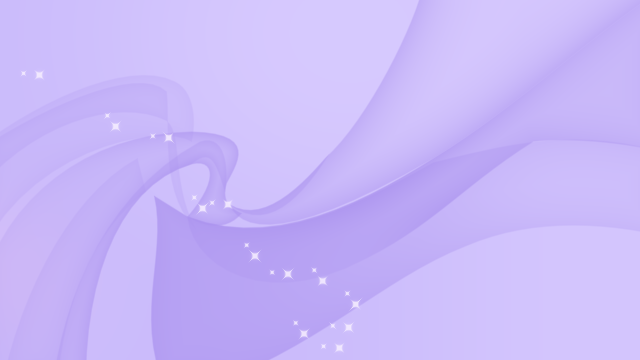
Give the GLSL for this background, as a WebGL 1 fragment shader.

```glsl
precision highp float;
uniform vec2 u_resolution;

#define BASE vec3(0.795, 0.735, 0.985)
#define PALE vec3(0.86, 0.81, 1.0)
#define DEEP vec3(0.67, 0.575, 0.935)
#define ROSE vec3(0.835, 0.745, 0.97)
#define HEIGHT 4.32
#define CURVE_STEPS 14
#define SPARK_COUNT 12
#define SPARK_SIZE 0.14

// Path state: canvas point (y downward), pen, nearest squared distance, side
vec2 p, pen, origin;
float nearest, side, pixel;
vec3 color;

void start(vec2 a) {
  pen = origin = a;
  nearest = 100.0;
  side = -1.0;
}

void line(vec2 b) {
  vec2 e = b - pen, w = p - pen;
  vec2 gap = w - e * clamp(dot(w, e) / max(dot(e, e), 1e-6), 0.0, 1.0);
  nearest = min(nearest, dot(gap, gap));
  bvec3 crossing = bvec3(p.y >= pen.y, p.y < b.y, e.x * w.y > e.y * w.x);
  if (all(crossing) || !any(crossing)) side = -side;
  pen = b;
}

// Cubic curve from the pen: two handles, then the end
void curve(vec4 h, vec2 end) {
  vec2 a = pen;
  for (int i = 1; i <= CURVE_STEPS; i++) {
    float t = float(i) / float(CURVE_STEPS), s = 1.0 - t;
    line(s*s*s*a + 3.0*s*s*t*h.xy + 3.0*s*t*t*h.zw + t*t*t*end);
  }
}

// Tint the closed path, with a stronger tint fading inward from its rim
void paint(vec3 tint, float fill, float rim, float width) {
  float d = side * sqrt(nearest);
  float cover = smoothstep(-pixel, pixel, d);
  color = mix(color, tint, cover * mix(fill, rim, exp(-max(d, 0.0) / width)));
}

void background() {
  float light = smoothstep(4.2, 0.3, length((p - vec2(4.2, 0.4)) * vec2(0.9, 1.1)));
  light = max(light * 0.7, 0.5 * smoothstep(3.5, 7.0, p.x));
  color = mix(BASE, PALE, light);
  color = mix(color, ROSE, 0.8 * exp(-dot(p - vec2(0.0, 3.3), p - vec2(0.0, 3.3))));
}

void sweepingRibbons() {
  // Upper veil
  start(vec2(5.03, 0.0));
  curve(vec4(4.85, 0.55, 4.35, 1.5), vec2(3.9, 1.9));
  curve(vec4(3.6, 2.25, 3.15, 2.7), vec2(2.75, 2.45));
  curve(vec4(2.9, 2.8, 3.5, 2.9), vec2(5.2, 1.9));
  curve(vec4(6.1, 1.35, 6.9, 0.6), vec2(7.75, 0.0));
  line(vec2(7.75, -1.5));
  line(vec2(5.03, -1.5));
  line(origin);
  paint(PALE, 0.6 * smoothstep(3.5, 6.0, p.x), 0.0, 0.3);
  paint(DEEP, 0.06, 0.5, 0.28);

  // Broad lower ribbon
  float fade = smoothstep(2.3, 6.8, p.x);
  start(vec2(1.85, 2.35));
  curve(vec4(2.0, 3.0, 1.65, 3.7), vec2(1.92, 4.5));
  line(vec2(2.85, 4.5));
  curve(vec4(4.0, 4.0, 4.7, 3.3), vec2(5.6, 2.95));
  curve(vec4(6.3, 2.65, 7.1, 2.65), vec2(7.9, 2.82));
  line(vec2(7.9, 1.81));
  curve(vec4(6.9, 1.55, 6.2, 1.7), vec2(5.2, 1.95));
  curve(vec4(4.3, 2.45, 3.3, 3.0), vec2(2.25, 2.6));
  line(origin);
  paint(DEEP, mix(0.6, 0.12, fade), mix(0.75, 0.3, fade), 0.25);

  // Shaded fold with a hanging lobe
  start(vec2(7.75, 0.0));
  curve(vec4(6.9, 0.6, 6.1, 1.35), vec2(5.2, 1.9));
  curve(vec4(4.4, 2.4, 3.3, 3.0), vec2(2.25, 2.6));
  curve(vec4(2.3, 3.2, 3.2, 3.75), vec2(4.4, 3.1));
  curve(vec4(5.2, 2.7, 5.6, 2.2), vec2(6.4, 1.7));
  curve(vec4(6.7, 1.66, 7.3, 1.68), vec2(7.9, 1.81));
  line(vec2(7.9, -0.1));
  line(origin);
  float crease = exp(-0.35 * (p.x - 4.4) * (p.x - 4.4));
  float lower = smoothstep(0.0, 0.9, p.y - 2.4);
  paint(DEEP, 0.22, mix(0.45 + 0.35 * crease, 0.28, lower), 0.25);

  // Thin turned edge
  start(vec2(3.95, 1.85));
  curve(vec4(3.6, 2.25, 3.15, 2.7), vec2(2.75, 2.45));
  curve(vec4(3.2, 2.8, 3.6, 2.4), vec2(3.95, 1.85));
  paint(DEEP, 0.25, 0.4, 0.08);
}

void loopRibbons() {
  // Outer translucent loop
  start(vec2(-0.1, 1.65));
  curve(vec4(0.6, 1.15, 1.6, 0.72), vec2(2.1, 0.98));
  curve(vec4(2.35, 1.1, 2.35, 1.5), vec2(2.3, 1.7));
  curve(vec4(2.0, 1.5, 0.6, 1.7), vec2(-0.1, 2.8));
  line(origin);
  paint(DEEP, 0.1, 0.24, 0.15);

  // Inner loop and its falling strip
  start(vec2(-0.1, 2.1));
  curve(vec4(0.6, 1.4, 1.5, 1.2), vec2(2.0, 1.45));
  curve(vec4(2.2, 1.6, 2.05, 2.2), vec2(2.35, 2.75));
  curve(vec4(1.9, 2.3, 2.05, 1.5), vec2(2.0, 1.1));
  curve(vec4(1.7, 0.8, 0.7, 1.2), vec2(-0.1, 1.7));
  line(origin);
  paint(DEEP, 0.15, 0.26, 0.1);

  // Main hooked ribbon
  start(vec2(-0.1, 3.1));
  curve(vec4(0.3, 2.2, 1.2, 1.6), vec2(2.3, 1.58));
  curve(vec4(3.1, 1.6, 2.85, 1.95), vec2(2.72, 2.2));
  curve(vec4(2.66, 2.4, 2.75, 2.5), vec2(2.9, 2.56));
  curve(vec4(2.7, 2.8, 2.4, 2.7), vec2(2.25, 2.6));
  curve(vec4(2.6, 2.2, 2.6, 1.9), vec2(2.3, 1.97));
  curve(vec4(1.5, 2.2, 1.05, 3.2), vec2(1.03, 4.5));
  line(vec2(-0.1, 4.5));
  line(origin);
  paint(DEEP, 0.14, mix(0.25, 0.65, smoothstep(0.3, 2.6, p.x)), 0.14);

  // Inner folds trailing to the lower left
  start(vec2(0.65, 4.5));
  curve(vec4(0.8, 3.5, 1.3, 2.3), vec2(2.4, 1.7));
  curve(vec4(2.7, 1.6, 2.75, 2.0), vec2(2.7, 2.3));
  curve(vec4(2.6, 2.0, 2.55, 1.75), vec2(2.3, 1.97));
  curve(vec4(1.5, 2.2, 1.05, 3.2), vec2(1.03, 4.5));
  line(origin);
  paint(DEEP, 0.18, 0.38, 0.1);
  start(vec2(0.05, 4.5));
  curve(vec4(0.3, 3.4, 0.9, 2.3), vec2(1.65, 1.9));
  line(vec2(1.75, 2.3));
  curve(vec4(1.2, 2.7, 0.8, 3.5), vec2(0.7, 4.5));
  line(origin);
  paint(DEEP, 0.1, 0.24, 0.14);
}

// Diagonal four-pointed glint with a faint halo
float glint(vec2 q, float size) {
  vec2 r = sqrt(abs(vec2(q.x + q.y, q.x - q.y)) * 0.707 / size);
  return smoothstep(0.0, 0.45, 1.0 - r.x - r.y) + 0.25 * exp(-dot(q, q) / (size * size * 0.12));
}

void sparkles() {
  float glow = 0.0;
  for (int n = 0; n < SPARK_COUNT; n++) {
    float i = float(n);
    vec2 c = vec2(0.26, 0.9) + i * vec2(0.88, 0.52) - i * i * vec2(0.052, 0.021);
    c += vec2(-0.3 * cos(0.785 * (i - 5.0)), 0.23 * sin(2.6 * i));
    vec2 offset = mix(vec2(-0.19, -0.02), vec2(-0.1, -0.13), mod(i, 2.0));
    glow += glint(p - c, SPARK_SIZE) + 0.8 * glint(p - c - offset, SPARK_SIZE * 0.6);
  }
  color = mix(color, vec3(0.97, 0.94, 1.0), 0.85 * min(glow, 1.0));
}

void main() {
  pixel = HEIGHT / u_resolution.y;
  p = vec2(gl_FragCoord.x, u_resolution.y - gl_FragCoord.y) * pixel;
  background();
  sweepingRibbons();
  loopRibbons();
  sparkles();
  gl_FragColor = vec4(color, 1.0);
}
```
